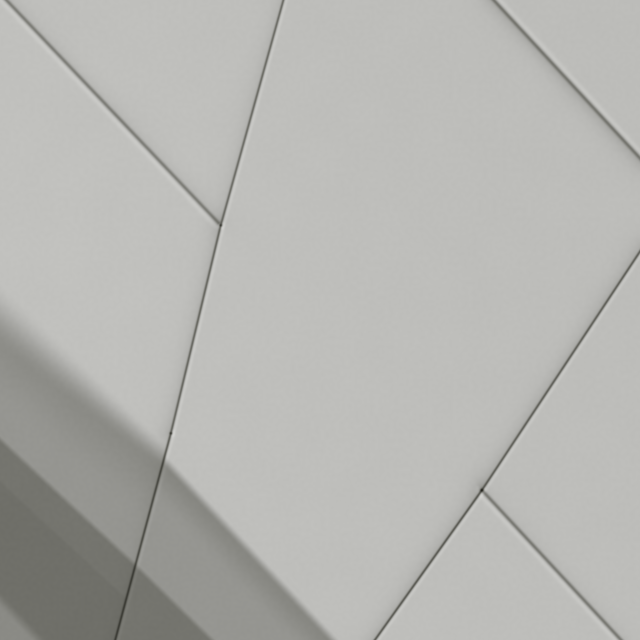
Reproduce this texture procedurally as a Shadertoy shader.

```glsl
vec2 gradientAt(vec2 cell) {
    vec3 h = fract(vec3(cell.xyx) * vec3(0.1031, 0.1030, 0.0973));
    h += dot(h, h.yzx + 33.33);
    float angle = 6.2832 * fract((h.x + h.y) * h.z);
    return vec2(cos(angle), sin(angle));
}

float gradientNoise(vec2 p) {
    vec2 i = floor(p), f = fract(p);
    vec2 u = f * f * f * (f * (f * 6.0 - 15.0) + 10.0);
    vec2 e = vec2(1.0, 0.0);
    float low = mix(dot(gradientAt(i), f), dot(gradientAt(i + e), f - e), u.x);
    float high = mix(dot(gradientAt(i + e.yx), f - e.yx),
                     dot(gradientAt(i + e.xx), f - e.xx), u.x);
    return mix(low, high, u.y);
}

// Positive on the left of the direction from a to b
float lineSide(vec2 p, vec2 a, vec2 b) {
    vec2 dir = normalize(b - a);
    return dir.x * (p.y - a.y) - dir.y * (p.x - a.x);
}

float segmentDistance(vec2 p, vec2 a, vec2 b) {
    vec2 ab = b - a;
    return length(p - a - ab * clamp(dot(p - a, ab) / dot(ab, ab), 0.0, 1.0));
}

// Brightness factor: dark groove, soft shade on the left, bevel light on the right
float seam(vec2 p, vec2 a, vec2 b, float width, float depth, float shade) {
    float d = segmentDistance(p, a, b);
    float side = lineSide(p, a, b);
    float left = smoothstep(-width, width, side);
    float groove = depth * exp(-d * d / (width * width));
    float falloff = shade * left * exp(-d / 0.011);
    float bevelOffset = (d - 2.2 * width) / (1.3 * width);
    float bevel = 0.05 * (1.0 - left) * exp(-bevelOffset * bevelOffset);
    return (1.0 - groove) * (1.0 - falloff) * (1.0 + bevel);
}

float panelSeams(vec2 p, float px) {
    float thin = max(0.0021, 0.7 * px);
    float wide = max(0.0031, 0.7 * px);
    vec2 leftJoint = vec2(0.345, 0.648), leftBend = vec2(0.267, 0.323);
    vec2 rightJoint = vec2(0.753, 0.234);
    float light = seam(p, vec2(0.006, 1.004), vec2(0.341, 0.652), wide, 0.32, 0.07);
    light *= seam(p, leftJoint, vec2(0.444, 1.004), thin, 0.40, 0.08);
    light *= seam(p, leftBend, leftJoint, thin, 0.42, 0.10);
    light *= seam(p, vec2(0.179, -0.004), leftBend, thin, 0.46, 0.05);
    light *= seam(p, vec2(1.004, 0.749), vec2(0.768, 1.004), wide, 0.32, 0.16);
    light *= seam(p, rightJoint, vec2(1.004, 0.613), thin, 0.45, 0.12);
    light *= seam(p, vec2(0.583, -0.004), rightJoint, thin, 0.48, 0.12);
    light *= seam(p, rightJoint, vec2(0.974, -0.004), wide, 0.34, 0.05);
    return light;
}

// Shadow tone on the panel left of the long seam
float leftShadow(vec2 p, float lit, float soft) {
    float depth = -lineSide(p, vec2(0.0, 0.508), vec2(0.254, 0.290));
    float blur = mix(0.042, 0.018, clamp(p.x / 0.25, 0.0, 1.0));
    float band = mix(0.535, 0.585, smoothstep(0.0, 0.11, depth));
    float tone = mix(lit, band, smoothstep(-blur, blur, depth));
    float core = -lineSide(p, vec2(0.0, 0.314), vec2(0.208, 0.121));
    float coreTone = mix(0.455, 0.435, smoothstep(0.045, 0.052, core));
    tone = mix(tone, coreTone, smoothstep(-soft, soft, core));
    float corner = -lineSide(p, vec2(0.0, 0.063), vec2(0.060, 0.0));
    return mix(tone, 0.54, smoothstep(-2.0 * soft, 2.0 * soft, corner));
}

// Shadow tone on the central panel
float rightShadow(vec2 p, float lit, float soft) {
    float depth = -lineSide(p, vec2(0.260, 0.277), vec2(0.520, 0.0));
    float band = mix(0.525, 0.585, smoothstep(0.0, 0.055, depth));
    float tone = mix(lit, band, smoothstep(-0.009, 0.007, depth));
    float core = -lineSide(p, vec2(0.215, 0.114), vec2(0.332, 0.0));
    return mix(tone, 0.455, smoothstep(-soft, soft, core));
}

void mainImage(out vec4 fragColor, in vec2 fragCoord) {
    vec2 p = fragCoord / iResolution.xy;
    float px = 1.0 / min(iResolution.x, iResolution.y);
    float soft = max(0.005, px);

    // Broad lighting
    float lit = 0.741 + 0.010 * (1.0 - p.x) - 0.004 * p.y;
    lit += 0.008 * exp(-8.0 * dot(p - vec2(0.1, 0.68), p - vec2(0.1, 0.68)));

    // Cast shadows break at the long seam
    float seamSide = lineSide(p, vec2(0.180, 0.0), vec2(0.267, 0.323));
    float onLeft = smoothstep(-px, px, seamSide);
    float tone = mix(rightShadow(p, lit, soft), leftShadow(p, lit, soft), onLeft);

    // Panel joints and faint surface grain
    tone *= panelSeams(p, px);
    tone += 0.005 * gradientNoise(p * 14.0) + 0.008 * gradientNoise(p * 130.0);

    float warmth = mix(0.024, 0.011, smoothstep(0.42, 0.72, tone));
    vec3 color = tone + vec3(0.001, 0.001, -warmth);
    fragColor = vec4(clamp(color, 0.0, 1.0), 1.0);
}
```
